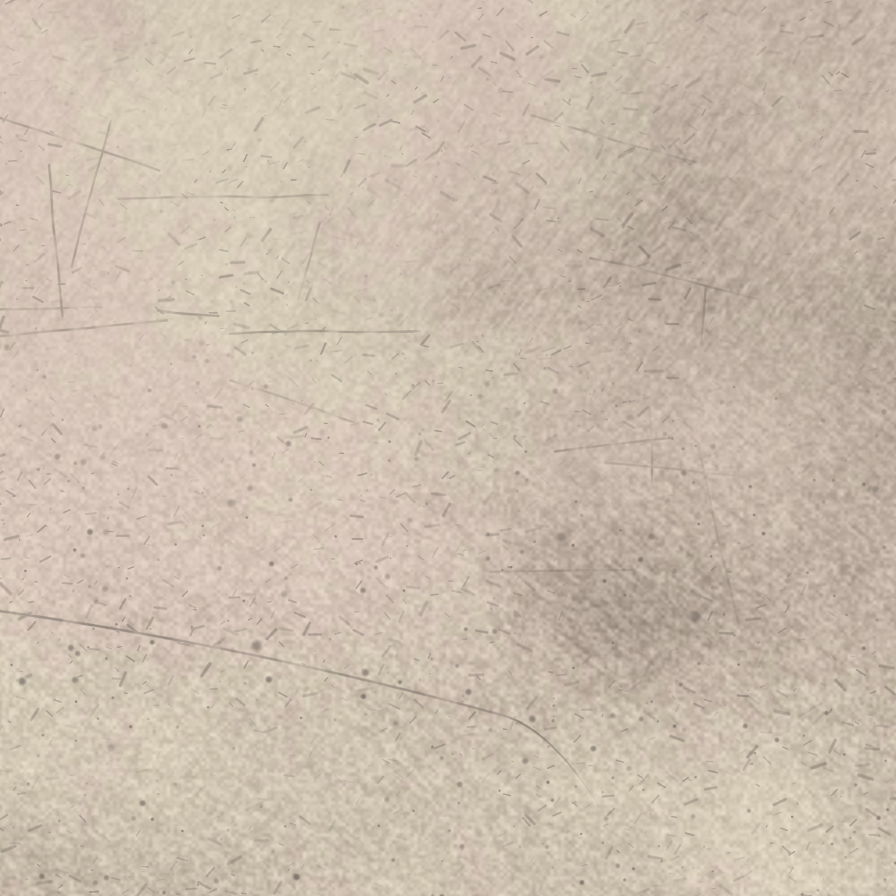
This texture is drawn by a WebGL 1 fragment shader. Its source:

```glsl
precision highp float;
// Aged plaster: pink and cream patches with soft grey stains on the right,
// built from blobs and fractal noise, then covered with fine grain, diagonal
// brushing, short nicks, dark specks and long thin scratches.
uniform vec2 u_resolution;

const vec3 PINK = vec3(0.842, 0.774, 0.724);
const vec3 CREAM = vec3(0.846, 0.806, 0.724);
const vec3 STAIN = vec3(0.615, 0.565, 0.515);
const vec3 INK = vec3(0.38, 0.35, 0.33);

float hash(vec2 p) {
  vec3 q = fract(vec3(p.xyx) * 0.1031);
  q += dot(q, q.yzx + 33.33);
  return fract((q.x + q.y) * q.z);
}

float noise(vec2 p) {
  vec2 i = floor(p), f = fract(p);
  f = f * f * (3.0 - 2.0 * f);
  return mix(mix(hash(i), hash(i + vec2(1.0, 0.0)), f.x),
             mix(hash(i + vec2(0.0, 1.0)), hash(i + 1.0), f.x), f.y);
}

float fbm(vec2 p) {
  float sum = 0.0, amp = 0.5;
  for (int i = 0; i < 5; i++) {
    sum += amp * noise(p);
    p = p * 2.03 + 17.3;
    amp *= 0.5;
  }
  return sum;
}

vec2 direction(float angle) { return vec2(cos(angle), sin(angle)); }

float blob(vec2 p, vec2 center, vec2 size) {
  vec2 d = (p - center) / size;
  return exp(-dot(d, d));
}

// Noise stretched along the given angle.
float brushed(vec2 p, float angle, vec2 frequency) {
  vec2 d = direction(angle);
  return noise(vec2(dot(p, d), dot(p, vec2(-d.y, d.x))) * frequency + 290.0) - 0.5;
}

// Soft line from center - halfSpan to center + halfSpan.
float stroke(vec2 p, vec2 center, vec2 halfSpan, float width) {
  vec2 q = p - center;
  float t = clamp(dot(q, halfSpan) / max(dot(halfSpan, halfSpan), 1e-8), -1.0, 1.0);
  return 1.0 - smoothstep(width * 0.3, width * 1.3, length(q - halfSpan * t));
}

// Scattered marks, one per occupied cell; zero span gives round specks.
float marks(vec2 p, float cells, float density, float span, float width, float seed) {
  vec2 home = floor(p * cells);
  float mask = 0.0;
  for (int y = -1; y <= 1; y++) {
    for (int x = -1; x <= 1; x++) {
      vec2 id = home + vec2(float(x), float(y)) + seed;
      float size = hash(id + 3.7);
      vec2 center = (id - seed + vec2(hash(id + 11.1), hash(id + 23.9))) / cells;
      vec2 reach = direction(mix(-0.9, 1.2, hash(id + 41.3))) * span * size;
      float present = step(hash(id + 57.1), density) * (0.3 + 0.7 * hash(id + 71.7));
      float grow = 0.6 + 0.9 * size * size * size;
      mask = max(mask, present * stroke(p, center, reach, width * grow));
    }
  }
  return mask;
}

// Long scratches, mostly near level, every third one near upright.
float scratches(vec2 p) {
  float mask = 0.0;
  for (int i = 0; i < 18; i++) {
    float k = float(i) + 5.0;
    vec2 center = vec2(hash(vec2(k, 1.0)) * 0.85, mix(0.25, 0.85, hash(vec2(k, 2.0))));
    float upright = step(mod(k, 3.0), 0.5);
    float angle = mix(-0.15, -1.57, upright) + 0.6 * (hash(vec2(k, 3.0)) - 0.5);
    float reach = mix(0.03, 0.12, hash(vec2(k, 4.0)));
    float wear = 0.1 + 0.9 * noise(p * 70.0 + k);
    float depth = mix(0.25, 0.6, hash(vec2(k, 5.0)));
    vec2 wobble = 0.003 * vec2(noise(p * 20.0 + k), noise(p * 20.0 - k + 60.0));
    mask = max(mask, depth * wear * stroke(p + wobble, center, direction(angle) * reach, 0.0017));
  }
  return mask;
}

// One long falling crack that bends down at its end.
float crack(vec2 p) {
  float bend = max(p.x - 0.56, 0.0);
  float height = 0.318 - 0.14 * p.x - 0.12 * p.x * p.x - 6.0 * bend * bend;
  float fade = 1.0 - smoothstep(0.60, 0.69, p.x);
  float line = 1.0 - smoothstep(0.0005, 0.0024, abs(p.y - height));
  return line * fade * (0.2 + 0.5 * noise(p * 50.0));
}

float stainAmount(vec2 p) {
  float right = smoothstep(0.46, 0.82, p.x) * mix(0.04, 0.24, smoothstep(0.04, 0.28, p.y));
  float patches = 0.38 * blob(p, vec2(0.70, 0.32), vec2(0.17, 0.09))
                + 0.26 * blob(p, vec2(0.75, 0.77), vec2(0.11, 0.15))
                + 0.24 * blob(p, vec2(1.0, 0.55), vec2(0.14, 0.28))
                + 0.17 * blob(p, vec2(0.54, 0.67), vec2(0.08, 0.05));
  float low = 0.17 * smoothstep(0.42, 0.0, p.y) * (1.0 - smoothstep(0.6, 0.9, p.x));
  return clamp(0.03 + right + patches + low + 0.42 * (fbm(p * 6.0 + 8.0) - 0.47), 0.0, 1.0);
}

float creamAmount(vec2 p) {
  float patches = blob(p, vec2(0.27, 0.92), vec2(0.14, 0.22))
                + 0.8 * blob(p, vec2(0.42, 0.58), vec2(0.20, 0.09))
                + 0.8 * blob(p, vec2(0.68, 0.92), vec2(0.08, 0.20))
                + 0.62 * smoothstep(0.40, 0.08, p.y);
  float mottle = 1.3 * (fbm(p * 9.0) - 0.47) + 0.6 * (noise(p * 64.0) - 0.5);
  return smoothstep(0.1, 0.75, patches + mottle);
}

void main() {
  vec2 uv = gl_FragCoord.xy / u_resolution;
  float stain = stainAmount(uv);
  vec3 color = mix(mix(PINK, CREAM, creamAmount(uv)), STAIN, stain);

  // Grain and brushing grow stronger where the wall is stained.
  float grain = noise(uv * 250.0) + 0.7 * noise(uv * 150.0 + 31.0) - 0.85;
  float rising = smoothstep(0.42, 0.68, uv.y + 0.3 * (fbm(uv * 8.0 + 70.0) - 0.5));
  float brush = mix(brushed(uv, -0.65, vec2(70.0, 230.0)), brushed(uv, 0.95, vec2(70.0, 230.0)), rising);
  float rough = mix(0.5, 1.0, smoothstep(0.9, 0.2, uv.y));
  color += grain * 0.085 * (rough + stain * 0.6) + brush * (0.03 + 0.13 * stain);

  // Nicks, specks and scratches darken toward ink.
  float lower = smoothstep(0.75, 0.35, uv.y);
  float worn = smoothstep(0.35, 0.6, fbm(uv * 7.0 + 40.0));
  float nicks = marks(uv, 60.0, 0.5, 0.008, 0.0016, 100.0) * mix(0.12, 0.48, worn);
  float specks = marks(uv, 17.0, 0.25, 0.0, 0.0050, 300.0) * mix(0.12, 0.9, lower);
  float dots = marks(uv, 44.0, 0.25, 0.0, 0.0028, 500.0) * mix(0.2, 0.75, lower);
  float damage = max(max(nicks, max(specks, dots)), max(scratches(uv), crack(uv)));
  gl_FragColor = vec4(mix(color, INK, damage * 0.8), 1.0);
}
```
